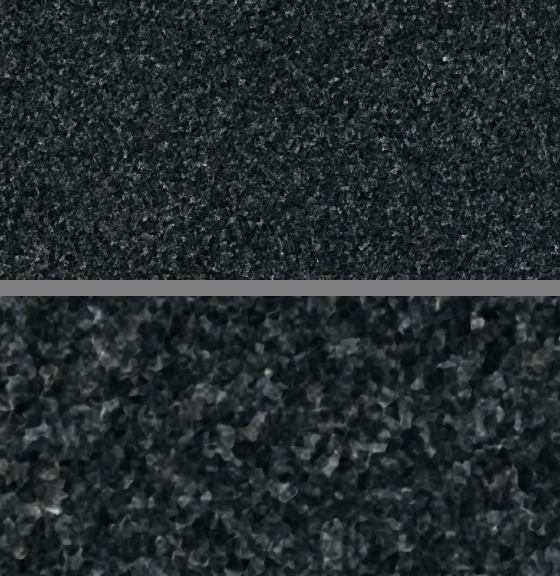
Top, the full canvas; bottom, a detail of the centre.
A WebGL 2 fragment shader for this texture:

```glsl
#version 300 es
precision highp float;
// Dark polished granite: packed charcoal grains with scattered pale grey flakes.

uniform vec2 u_resolution;
out vec4 fragColor;

// Feature densities, in cells per canvas height
const float FLAKE_DENSITY = 57.0;
const float CRUMB_DENSITY = 108.0;
const float GRIT_DENSITY = 195.0;
const float MOTTLE_DENSITY = 14.0;
const float CLOUD_DENSITY = 2.5;

// Share of each layer in the tone
const float FLAKE_WEIGHT = 0.76;
const float CRUMB_WEIGHT = 0.76;
const float GRIT_WEIGHT = 1.5;
const float MOTTLE_WEIGHT = 0.15;
const float CLOUD_WEIGHT = 0.22;

// Grain shape
const float FLAKE_SHARPNESS = 13.0;
const float CRUMB_SHARPNESS = 7.0;
const float SURROUND_SHARPNESS = 2.0;
const float ISOLATION = 0.27;
const float STRETCH = 1.3;
const float LEAN = 1.15;
const float LEAN_SPREAD = 2.2;
const float WARP_DENSITY = 120.0;
const float WARP_AMOUNT = 0.006;

// Colour
const float MEDIAN_TONE = 0.135;
const float CONTRAST = 0.57;
const float HIGHLIGHT_START = 1.0;
const float HIGHLIGHT_ROLLOFF = 0.11;
const vec3 COOL_CAST = vec3(-0.020, 0.005, 0.013);
const vec3 WARM_SHIFT = vec3(0.10, 0.01, -0.10);
const float GRAIN_HUE = 1.1;
const float SIDE_HUE = 0.5;

// Integer hash: three values from 0 to 1 for a lattice cell and a layer
vec3 hash3(vec2 cell, int layer) {
    uvec3 v = uvec3(ivec3(ivec2(cell), layer));
    v = v * 1664525u + 1013904223u;
    v.x += v.y * v.z;
    v.y += v.z * v.x;
    v.z += v.x * v.y;
    v ^= v >> 16u;
    v.x += v.y * v.z;
    v.y += v.z * v.x;
    v.z += v.x * v.y;
    return vec3(v) / float(0xffffffffu);
}

// Smooth value noise, centred on zero
vec3 noise3(vec2 p, int layer) {
    vec2 cell = floor(p);
    vec2 f = fract(p);
    f = f * f * (3.0 - 2.0 * f);
    vec3 low = mix(hash3(cell, layer), hash3(cell + vec2(1, 0), layer), f.x);
    vec3 high = mix(hash3(cell + vec2(0, 1), layer), hash3(cell + vec2(1, 1), layer), f.x);
    return mix(low, high, f.y) - 0.5;
}

// Packed, tilted grains with soft borders, set off from their surroundings
float grains(vec2 p, int layer, float sharpness) {
    vec2 base = floor(p);
    vec2 toneSum = vec2(0.0); // grain, surround
    vec2 weightSum = vec2(1e-9);
    for (int y = -1; y <= 1; y++) {
        for (int x = -1; x <= 1; x++) {
            vec2 cell = base + vec2(x, y);
            vec3 place = hash3(cell, layer);
            vec3 shade = hash3(cell, layer + 1);
            vec2 d = p - cell - 0.5 - 0.85 * (place.xy - 0.5);
            float angle = LEAN + LEAN_SPREAD * (place.z - 0.5);
            vec2 axis = vec2(cos(angle), sin(angle));
            d = vec2(dot(d, axis) / STRETCH, dot(d, vec2(-axis.y, axis.x)) * STRETCH);
            vec2 weight = exp(-vec2(sharpness, SURROUND_SHARPNESS) * dot(d, d));
            toneSum += weight * 2.0 * (dot(shade, vec3(1.0)) - 1.5);
            weightSum += weight;
        }
    }
    vec2 tone = toneSum / weightSum;
    return tone.x - ISOLATION * tone.y;
}

void main() {
    vec2 p = gl_FragCoord.xy / u_resolution.y;
    vec2 side = gl_FragCoord.xy / u_resolution;

    // Ragged grain outlines
    vec2 q = p + WARP_AMOUNT * noise3(p * WARP_DENSITY, 1).xy;

    // Layered tone, from flakes down to grit
    float tone = FLAKE_WEIGHT * grains(q * FLAKE_DENSITY, 10, FLAKE_SHARPNESS)
        + CRUMB_WEIGHT * grains(q * CRUMB_DENSITY, 20, CRUMB_SHARPNESS)
        + GRIT_WEIGHT * noise3(p * GRIT_DENSITY, 30).x
        + MOTTLE_WEIGHT * noise3(p * MOTTLE_DENSITY, 40).x
        + CLOUD_WEIGHT * noise3(p * CLOUD_DENSITY, 50).x;

    // Roll off the brightest flakes
    float excess = max(tone - HIGHLIGHT_START, 0.0);
    tone -= excess - excess / (1.0 + HIGHLIGHT_ROLLOFF * excess);
    float grey = MEDIAN_TONE * exp(CONTRAST * tone);

    // Cool cast, with warm and blue drift between grains and across the slab
    float hue = GRAIN_HUE * noise3(q * FLAKE_DENSITY, 60).x
        + SIDE_HUE * (0.5 - side.x) * (1.0 - side.y);
    vec3 color = grey * (1.0 + WARM_SHIFT * hue) + COOL_CAST;
    fragColor = vec4(clamp(color, 0.0, 1.0), 1.0);
}
```
